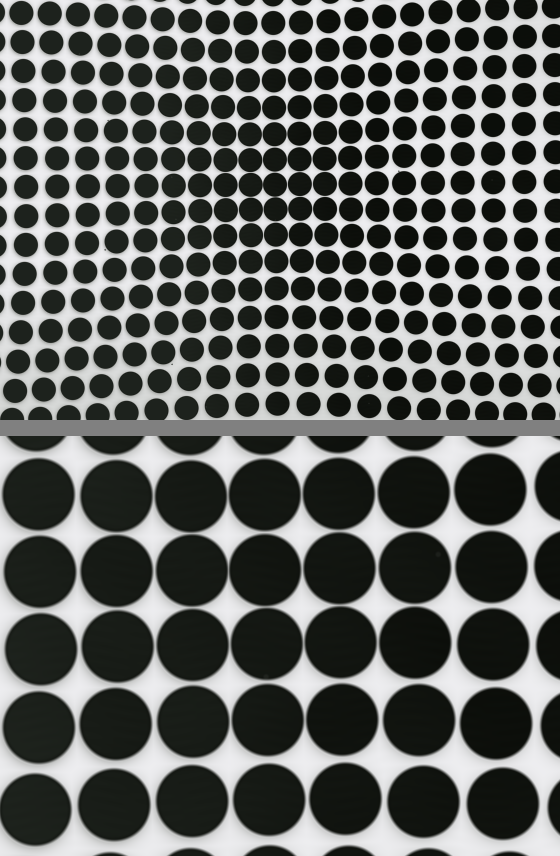
Top, the full canvas; bottom, a detail of the centre.
Write a WebGL 2 fragment shader that draws this pattern.

```glsl
#version 300 es
precision highp float;
// Grid of black discs on pale board, pinched towards a point near the middle.

uniform vec2 u_resolution;
out vec4 fragColor;

// Lengths are in canvas heights; grid cells are counted from the pinch point.
const vec2 CENTRE = vec2(0.6554, 0.5608);
const vec2 PITCH = vec2(0.0668, 0.0698);
const float RADIUS = 0.0286;
const vec2 PINCH = vec2(0.0269, 0.0365);    // largest pull along x and y
const float PINCH_COLUMNS = 10.0;           // half wave of the sideways pull
const float PINCH_ROWS = 13.0;
const float SQUEEZE_ROWS = 3.2;             // reach of the vertical pull
const float SQUEEZE_COLUMNS = 6.0;
const vec2 SKEW = vec2(-0.00075, 0.0007);
const float FAN = 0.00005;                  // spread of the lower columns
const float JITTER = 0.0012;
const float EDGE = 0.0017;
const float SHADOW_REACH = 0.0045;
const vec2 SHADOW_SHIFT = vec2(-0.0012, -0.0022);

const vec3 INK_DEEP = vec3(0.045, 0.054, 0.038);
const vec3 INK_WORN = vec3(0.115, 0.134, 0.112);
const vec3 BOARD_LIGHT = vec3(0.935, 0.935, 0.945);
const vec3 BOARD_GREY = vec3(0.81, 0.82, 0.81);
const vec3 SHADOW = vec3(0.57, 0.58, 0.56);

const float PI = 3.14159;

vec2 hash2(vec2 cell) {
  vec2 h = vec2(dot(cell, vec2(127.1, 311.7)), dot(cell, vec2(269.5, 183.3)));
  return fract(sin(h) * 4375.85);
}

// Layered sines: slow blotches and a fine sideways weave.
float mottle(vec2 p) {
  float blotch = sin(p.x * 31.0 + 2.0 * sin(p.y * 23.0)) * sin(p.y * 37.0 + p.x * 11.0);
  float weave = sin(p.y * 690.0 + 3.0 * sin(p.x * 47.0)) * sin(p.x * 83.0 + p.y * 29.0);
  return 0.6 * blotch + 0.4 * weave;
}

// Maps grid coordinates to the canvas.
vec2 warpGrid(vec2 g) {
  vec2 p = CENTRE + g * PITCH + SKEW * g.yx;
  p.x -= PINCH.x * sin(PI * g.x / PINCH_COLUMNS) * cos(PI * g.y / PINCH_ROWS);
  float lower = min(g.y, 0.0);
  p.x += FAN * g.x * lower * lower;
  float across = g.x / SQUEEZE_COLUMNS;
  p.y -= PINCH.y * tanh(g.y / SQUEEZE_ROWS) * exp(-across * across);
  return p;
}

// Inverts the warp by fixed-point steps.
vec2 unwarpGrid(vec2 p) {
  vec2 g = (p - CENTRE) / PITCH;
  for (int i = 0; i < 4; i++) g += (p - warpGrid(g)) / PITCH;
  return g;
}

// Sparse dust specks, one candidate per cell.
float dust(vec2 p) {
  vec2 q = p * 13.0;
  vec2 cell = floor(q);
  vec2 spot = 0.2 + 0.6 * hash2(cell + 41.0);
  float present = step(0.93, hash2(cell + 7.0).x);
  return present * (1.0 - smoothstep(0.012, 0.04, length(q - cell - spot)));
}

void main() {
  vec2 p = gl_FragCoord.xy / u_resolution.y;
  float soft = max(EDGE, 0.75 / u_resolution.y);

  // Nearest disc, and nearest disc as seen by its shadow
  vec2 base = floor(unwarpGrid(p) + 0.5);
  float disc = 1.0;
  float shade = 1.0;
  float tone = 0.0;
  for (int j = -1; j <= 1; j++) {
    for (int i = -1; i <= 1; i++) {
      vec2 cell = base + vec2(i, j);
      vec2 rnd = hash2(cell);
      vec2 offset = p - warpGrid(cell) - JITTER * (rnd - 0.5);
      float d = length(offset) - RADIUS;
      if (d < disc) {
        disc = d;
        tone = rnd.x - 0.5;
      }
      shade = min(shade, length(offset - SHADOW_SHIFT) - RADIUS);
    }
  }
  float grain = mottle(p);

  // Board: greyer towards the bottom and the upper right
  float leftness = 1.0 - smoothstep(0.15, 0.95, p.x);
  float grey = 0.75 * (1.0 - smoothstep(0.0, 0.42, p.y));
  grey += 0.45 * smoothstep(0.75, 1.35, p.x) * smoothstep(0.45, 1.0, p.y);
  vec3 board = mix(BOARD_LIGHT, BOARD_GREY, clamp(grey + 0.06 * grain, 0.0, 1.0));
  float shadow = exp(-max(shade, 0.0) / SHADOW_REACH);
  board = mix(board, SHADOW, shadow * mix(0.25, 0.55, leftness));
  board = mix(board, INK_WORN, 0.6 * dust(p));

  // Discs: worn and paler on the left, with a darker rim
  float wear = 1.25 * leftness + 0.12 * (1.0 - p.y) + 0.2 * tone + 0.1 * grain;
  wear *= 1.0 - 0.5 * smoothstep(-0.004, 0.0, disc);
  vec3 ink = mix(INK_DEEP, INK_WORN, clamp(wear, 0.0, 1.0));
  ink += 0.05 * dust(p + 3.7);

  fragColor = vec4(mix(ink, board, smoothstep(-soft, soft, disc)), 1.0);
}
```
